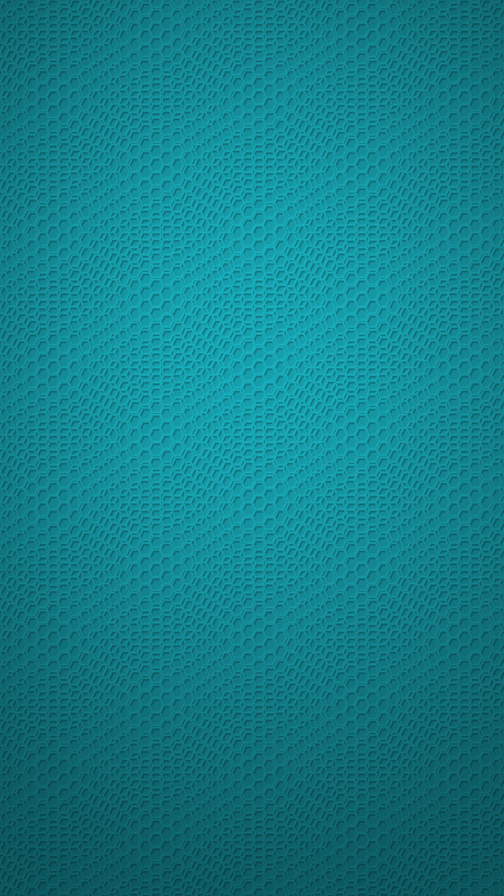
Reproduce this pattern procedurally as a Shadertoy shader.

```glsl
// Two overlaid teal hexagon meshes forming a moire, embossed with soft shadows and a vignette.

const vec2 MOIRE_CENTER = vec2(0.014, 0.160); // both meshes align here (canvas widths)
const vec2 MOIRE_PERIOD = vec2(0.408, 0.268); // spacing of aligned spots, across and down
const float COARSE_CELLS = 9.0;               // cell rows per moire period
const float FINE_CELLS = 10.0;
const float LINE_HALF_WIDTH = 0.0020;
const float LINE_SOFTNESS = 0.0042;
const vec2 SHADOW_OFFSET = vec2(0.0020, -0.0030);
const float SHADOW_BLUR = 0.0036;

const vec3 LINE_COLOR = vec3(0.096, 0.645, 0.695);
const vec3 CELL_COLOR = vec3(0.083, 0.565, 0.615);
const vec3 SHADOW_COLOR = vec3(0.050, 0.385, 0.425);

// Distance to the nearest edge of a flat-topped hexagon grid; period spans two columns, one row.
float hexEdgeDistance(vec2 p, vec2 period) {
    vec2 a = mod(p + 0.5 * period, period) - 0.5 * period;
    vec2 b = mod(p, period) - 0.5 * period;
    vec2 slantNormal = normalize(period);
    vec2 regular = vec2(sqrt(3.0), 1.0) / period;
    vec2 na = a * regular;
    vec2 nb = b * regular;
    vec2 cell = abs(dot(na, na) < dot(nb, nb) ? a : b);
    float flatEdge = 0.5 * period.y - cell.y;
    vec2 stretchedNormal = normalize(vec2(sqrt(3.0), 1.0) * regular);
    vec2 slantPoint = 0.25 * period;
    float slantEdge = dot(slantPoint - cell, stretchedNormal);
    return min(flatEdge, slantEdge);
}

// Signed distance to the union of both line meshes.
float meshDistance(vec2 p, float halfWidth) {
    float coarse = hexEdgeDistance(p, MOIRE_PERIOD / COARSE_CELLS);
    float fine = hexEdgeDistance(p, MOIRE_PERIOD / FINE_CELLS);
    return min(coarse, fine) - halfWidth;
}

// Coverage of a shape whose edge is softened over the given width.
float coverage(float dist, float softness) {
    return clamp(0.5 - dist / softness, 0.0, 1.0);
}

// Broad light above the middle, fading toward the borders.
float vignette(vec2 p) {
    float reach = length((p - vec2(0.0, 0.22)) * vec2(1.15, 0.9));
    return mix(1.10, 0.57, smoothstep(0.05, 1.2, reach));
}

void mainImage(out vec4 fragColor, in vec2 fragCoord) {
    vec2 p = (fragCoord - 0.5 * iResolution.xy) / iResolution.x;
    float pixel = 1.0 / iResolution.x;
    vec2 meshPoint = p - MOIRE_CENTER;

    // Raised lines cast a shadow down and to the right into the cells.
    float line = coverage(meshDistance(meshPoint, LINE_HALF_WIDTH), max(LINE_SOFTNESS, pixel));
    float shadow = coverage(meshDistance(meshPoint - SHADOW_OFFSET, LINE_HALF_WIDTH),
                            max(SHADOW_BLUR, pixel));

    vec3 color = mix(CELL_COLOR, SHADOW_COLOR, shadow);
    color = mix(color, LINE_COLOR, line);
    fragColor = vec4(color * vignette(p), 1.0);
}
```
